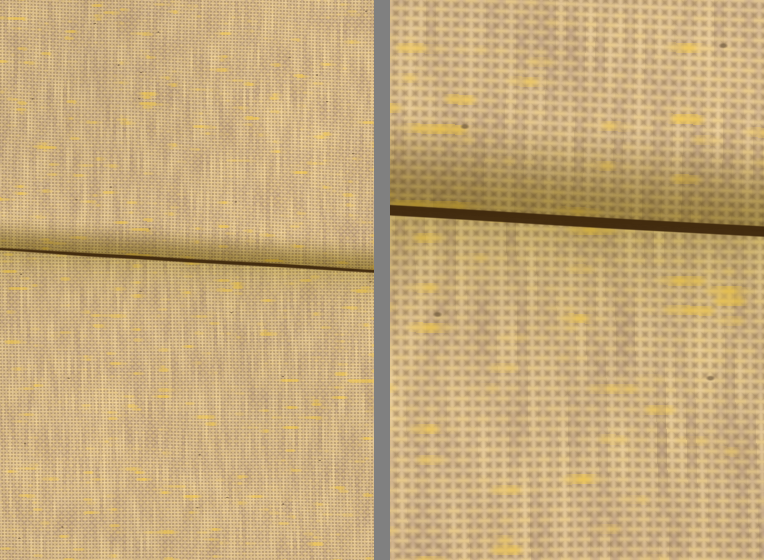
Left, the full canvas; right, a detail of the centre.
Reproduce this texture procedurally as a WebGL 1 fragment shader.

```glsl
precision highp float;

uniform vec2 u_resolution;

const float THREADS = 168.0;       // threads per canvas height, both ways
const float WOBBLE = 0.0022;       // sideways drift of the threads
const float FOLD_LEFT = 0.555;     // fold height at the left edge
const float FOLD_SLOPE = -0.058;
const float FOLD_HALF_WIDTH = 0.0031;
const float ROLL_HEIGHT = 0.062;   // shaded underside above the fold
const float FLECK_GRID = 13.0;
const float FLECK_CHANCE = 0.16;

const vec3 CREAM = vec3(0.91, 0.81, 0.64);
const vec3 STRAW = vec3(0.88, 0.77, 0.51);
const vec3 YELLOW = vec3(0.90, 0.75, 0.32);
const vec3 MAUVE = vec3(0.73, 0.61, 0.54);
const vec3 GAP = vec3(0.57, 0.46, 0.32);
const vec3 FOLD_DARK = vec3(0.24, 0.15, 0.045);
const vec3 ROLL_TINT = vec3(0.73, 0.71, 0.50);
const vec3 SHADOW_TINT = vec3(0.87, 0.87, 0.70);

float hash(vec2 p) {
  vec3 q = fract(vec3(p.xyx) * 0.1031);
  q += dot(q, q.yzx + 33.33);
  return fract((q.x + q.y) * q.z);
}

float cornerSlope(vec2 cell, vec2 offset) {
  float angle = 6.28318 * hash(cell);
  return dot(vec2(cos(angle), sin(angle)), offset);
}

// Gradient noise, roughly -1 to 1
float noise(vec2 p) {
  vec2 i = floor(p);
  vec2 f = p - i;
  vec2 u = f * f * f * (f * (f * 6.0 - 15.0) + 10.0);
  vec2 e = vec2(1.0, 0.0);
  float low = mix(cornerSlope(i, f), cornerSlope(i + e, f - e), u.x);
  float high = mix(cornerSlope(i + e.yx, f - e.yx), cornerSlope(i + 1.0, f - 1.0), u.x);
  return 1.5 * mix(low, high, u.y);
}

// Plain weave: yellow weft across, mauve and cream warp down
vec3 weave(vec2 q, float detail) {
  vec2 t = q * THREADS;
  vec2 id = floor(t);
  vec2 body = 0.5 - 0.5 * cos(6.28318 * t);

  // Streaks that run along single threads
  float weftTone = noise(vec2(q.x * 22.0, id.y * 7.37 + 0.5));
  float warpTone = noise(vec2(id.x * 5.71 + 0.5, q.y * 16.0));
  float slub = smoothstep(0.42, 0.80, weftTone);
  float patchTone = noise(q * vec2(13.0, 22.0) + 40.0);

  vec3 weft = mix(STRAW, CREAM, 0.5 - 0.5 * weftTone);
  weft = mix(weft, YELLOW, 0.85 * slub + 0.15 * body.y);
  vec3 warp = mix(MAUVE, CREAM, clamp(0.52 + 0.65 * warpTone - 0.3 * patchTone, 0.0, 1.0));

  // Over and under, then the dark holes between threads
  float crossing = sin(3.14159 * t.x) * sin(3.14159 * t.y);
  float warpOnTop = 0.42 + (0.26 * crossing + 0.14 * (body.x - body.y)) * detail;
  vec3 color = mix(weft, warp, warpOnTop * (1.0 - 0.7 * slub));
  float hole = 1.0 - max(body.y * 0.85, body.x * 0.78);
  hole = mix(0.33, hole, detail) * (1.0 - 0.5 * slub);
  color = mix(color, GAP, 0.68 * hole);
  return color * (1.035 + 0.035 * warpTone + 0.025 * weftTone);
}

// Sparse dark fibres caught in the cloth
float fleck(vec2 p) {
  vec2 g = p * FLECK_GRID;
  vec2 id = floor(g);
  vec2 center = 0.2 + 0.6 * vec2(hash(id + 3.1), hash(id + 8.7));
  vec2 d = (g - id - center) * vec2(1.0, 1.6);
  float present = step(hash(id + 21.3), FLECK_CHANCE);
  return present * (1.0 - smoothstep(0.012, 0.042, length(d)));
}

void main() {
  vec2 p = gl_FragCoord.xy / u_resolution.y;
  float pixel = 1.0 / u_resolution.y;
  float detail = smoothstep(1.5, 2.9, u_resolution.y / THREADS);

  // Signed height above the fold
  float fold = FOLD_LEFT + FOLD_SLOPE * p.x + 0.0012 * noise(vec2(p.x * 5.0, 2.5));
  float d = p.y - fold;
  float above = smoothstep(-pixel, pixel, d);

  // Threads drift gently and crowd together around the roll
  vec2 q = p + WOBBLE * vec2(noise(p * vec2(6.0, 4.0)), noise(p * vec2(5.0, 7.0) + 9.0));
  q.y += p.x * mix(0.008, 0.038, above);
  q.y -= above * 0.004 * exp(-max(d, 0.0) / 0.02);
  q.x += mix(0.012 * p.y, -0.008 * p.y + 0.31, above);
  vec3 color = weave(q, detail);
  color = mix(color, GAP * 0.8, 0.7 * fleck(p));

  // Broad light, rolled edge and shadow below it
  color *= 1.0 + 0.025 * noise(p * 3.0 + 17.0) + 0.02 * (p.x - 0.33);
  float roll = above * (1.0 - smoothstep(0.0, ROLL_HEIGHT, d));
  float shadow = (1.0 - above) * exp(min(d, 0.0) / 0.035);
  color *= mix(vec3(1.0), ROLL_TINT, roll);
  color *= mix(vec3(1.0), SHADOW_TINT, shadow);

  // Dark crease, thinner toward both ends
  float taper = 0.65 + 0.35 * smoothstep(0.0, 0.18, p.x) - 0.2 * smoothstep(0.5, 0.67, p.x);
  float edge = FOLD_HALF_WIDTH * taper;
  float crease = 1.0 - smoothstep(edge - pixel, edge + pixel, abs(d));
  color = mix(color, FOLD_DARK, 0.95 * crease);

  gl_FragColor = vec4(clamp(color, 0.0, 1.0), 1.0);
}
```
